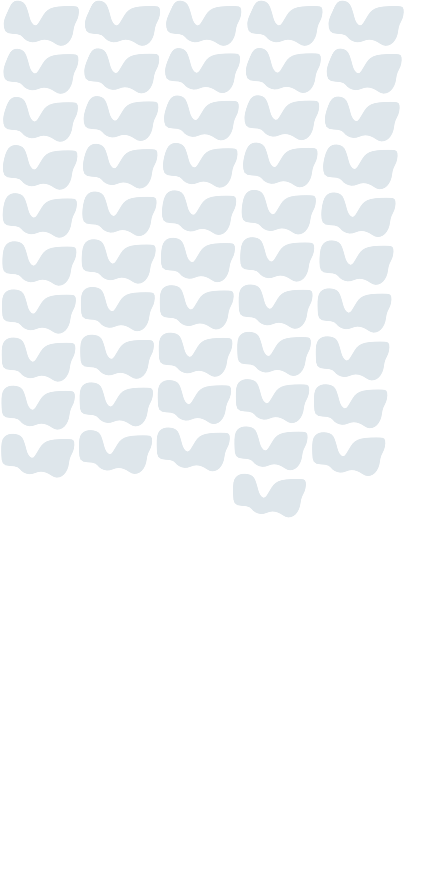
This pattern is drawn by a Shadertoy shader. Its source:

```glsl
// Rows of pale, lobed blobs on white, on a grid that narrows down the canvas.
// Each pixel finds its grid cell, then measures its distance to one closed
// outline, smoothed by quadratic curves between the edge midpoints.

const vec2  CANVAS = vec2(384.0, 768.0);     // design units, y pointing down
const vec3  PAPER = vec3(1.0);
const vec3  BLOB_COLOR = vec3(0.87, 0.90, 0.92);
const vec2  GRID_START = vec2(2.9, 1.0);
const float COLUMN_PITCH = 69.6;
const float COLUMN_SHRINK = 0.33;            // pitch lost per row
const float ROW_DRIFT = 0.22;                // left shift per row
const float BLOB_SHRINK = 0.0033;            // size lost per row
const float LEAN = 5.0;                      // slant of the top left lobe
const float LEAN_ROWS = 6.0;                 // rows until the slant is gone
const float CELL_MARGIN = 1.5;
const float FULL_ROWS = 10.0;
const float LAST_COLUMN = 3.0;               // the lone blob below the grid
const int   COLUMNS = 5;
const int   CURVE_STEPS = 3;

// Row spacing of each column
const float ROW_PITCH[COLUMNS] = float[](41.25, 40.9, 40.65, 40.55, 41.1);

// Control points of the outline, clockwise from the left side
const int POINTS = 24;
const vec2 OUTLINE[POINTS] = vec2[](
    vec2(0.0, 17.0), vec2(0.3, 5.0), vec2(5.0, 0.0), vec2(12.0, -0.7),
    vec2(18.5, 1.5), vec2(21.3, 9.0), vec2(23.5, 18.0), vec2(28.0, 22.0),
    vec2(32.0, 15.5), vec2(36.5, 8.0), vec2(44.0, 4.5), vec2(60.0, 4.0),
    vec2(65.0, 5.0), vec2(64.5, 14.0), vec2(60.5, 21.0), vec2(59.5, 30.0),
    vec2(55.0, 37.0), vec2(48.0, 39.0), vec2(41.0, 34.0), vec2(34.0, 32.5),
    vec2(26.0, 36.0), vec2(18.5, 33.5), vec2(14.5, 28.0), vec2(1.0, 28.0));

// Quadratic curve from a to c, pulled towards b
vec2 curve(vec2 a, vec2 b, vec2 c, float t) {
    return mix(mix(a, b, t), mix(b, c, t), t);
}

// Signed distance to the smoothed outline, negative inside
float blobDistance(vec2 p) {
    float nearest = 1e6;
    float side = 1.0;
    for (int i = 0; i < POINTS; i++) {
        vec2 corner = OUTLINE[i];
        vec2 start = 0.5 * (OUTLINE[(i + POINTS - 1) % POINTS] + corner);
        vec2 end = 0.5 * (corner + OUTLINE[(i + 1) % POINTS]);
        vec2 a = start;
        for (int k = 1; k <= CURVE_STEPS; k++) {
            vec2 b = curve(start, corner, end, float(k) / float(CURVE_STEPS));
            vec2 edge = b - a;
            vec2 toP = p - a;
            vec2 gap = toP - edge * clamp(dot(toP, edge) / dot(edge, edge), 0.0, 1.0);
            nearest = min(nearest, dot(gap, gap));
            // Each crossing of the horizontal ray flips inside and outside
            if ((a.y > p.y) != (b.y > p.y) &&
                toP.x < edge.x * toP.y / edge.y) side = -side;
            a = b;
        }
    }
    return side * sqrt(nearest);
}

void mainImage(out vec4 fragColor, in vec2 fragCoord) {
    vec2 uv = fragCoord / iResolution.xy;
    vec2 p = vec2(uv.x, 1.0 - uv.y) * CANVAS;
    float pixel = CANVAS.y / iResolution.y;

    // Find the column, then the row within it
    float roughRow = p.y / ROW_PITCH[0];
    float column = floor((p.x - GRID_START.x + ROW_DRIFT * roughRow + CELL_MARGIN)
                         / (COLUMN_PITCH - COLUMN_SHRINK * roughRow));
    float rowPitch = ROW_PITCH[clamp(int(column), 0, COLUMNS - 1)];
    float row = floor((p.y - GRID_START.y + CELL_MARGIN) / rowPitch);

    bool inGrid = column >= 0.0 && column < float(COLUMNS)
               && row >= 0.0 && row < FULL_ROWS;
    bool isLast = column == LAST_COLUMN && row == FULL_ROWS;

    vec3 color = PAPER;
    if (inGrid || isLast) {
        // Place the blob in its cell
        vec2 corner = GRID_START + vec2(
            column * (COLUMN_PITCH - COLUMN_SHRINK * row) - ROW_DRIFT * row,
            row * rowPitch);
        float size = 1.0 - BLOB_SHRINK * row;
        vec2 q = (p - corner) / size;

        // Upper rows have a narrower, slanted lobe
        float slant = LEAN * max(1.0 - row / LEAN_ROWS, 0.0);
        q.x -= slant * (1.0 - smoothstep(2.0, 20.0, q.x))
                     * (1.0 - smoothstep(2.0, 20.0, q.y));

        float cover = 1.0 - smoothstep(-0.5 * pixel, 0.5 * pixel, blobDistance(q) * size);
        color = mix(color, BLOB_COLOR, cover);
    }
    fragColor = vec4(color, 1.0);
}
```
